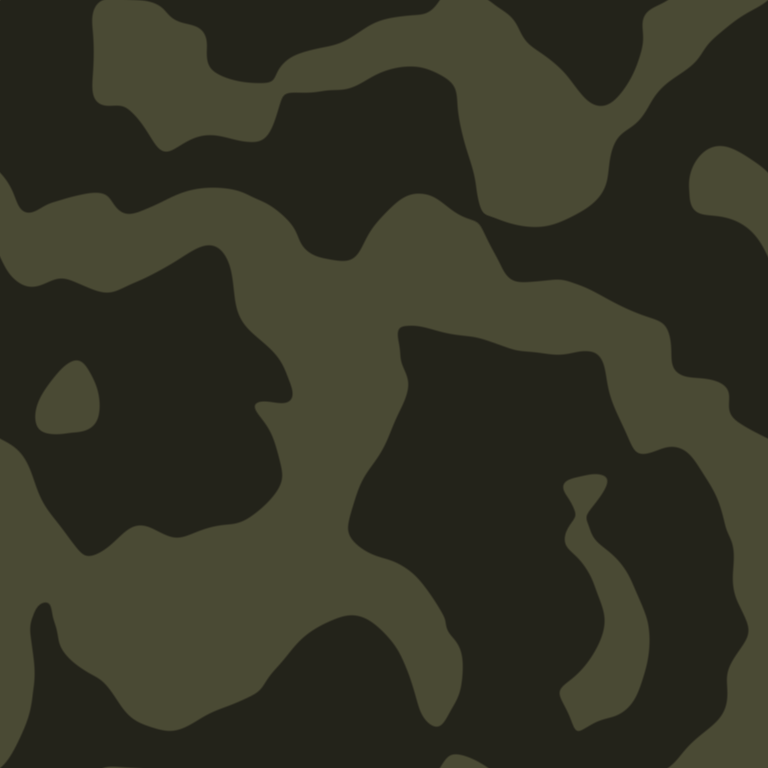
Reproduce this pattern procedurally as a Shadertoy shader.

```glsl
// Two-tone camouflage: smooth olive patches on a near-black olive ground.
// Two octaves of periodic gradient noise, bent by a domain warp, are cut at one
// level; the field is divided by its slope so every outline is equally crisp.

const vec3 GROUND_COLOR = vec3(0.138, 0.136, 0.102);
const vec3 PATCH_COLOR  = vec3(0.290, 0.290, 0.203);

const float PATCH_CELLS  = 5.0;    // noise cells across the canvas
const float LOBE_CELLS   = 9.0;
const float WARP_CELLS   = 7.0;
const float LOBE_AMOUNT  = 0.42;
const float WARP_AMOUNT  = 0.055;
const float PATCH_LEVEL  = 0.05;   // higher means less olive
const float EDGE_SOFTNESS = 0.0017; // half width, in canvas units

float hash(vec3 p) {
    p = fract(p * 0.1031);
    p += dot(p, p.zyx + 31.32);
    return fract((p.x + p.y) * p.z);
}

// Unit gradient of a lattice point, repeating every `period` cells
vec2 latticeGradient(vec2 cell, float period, float seed) {
    vec2 wrapped = floor(mod(cell + 0.5, period));
    float angle = 6.28319 * hash(vec3(wrapped + 17.0, seed));
    return vec2(cos(angle), sin(angle));
}

// Gradient noise with a mean of zero over one period
float gradientNoise(vec2 p, float period, float seed) {
    vec2 cell = floor(p);
    vec2 f = p - cell;
    vec2 blend = f * f * f * (f * (f * 6.0 - 15.0) + 10.0);
    vec2 right = vec2(1.0, 0.0);
    vec2 up = vec2(0.0, 1.0);
    float a = dot(latticeGradient(cell, period, seed), f);
    float b = dot(latticeGradient(cell + right, period, seed), f - right);
    float c = dot(latticeGradient(cell + up, period, seed), f - up);
    float d = dot(latticeGradient(cell + 1.0, period, seed), f - 1.0);
    return mix(mix(a, b, blend.x), mix(c, d, blend.x), blend.y);
}

// Bends straight runs into lobes and necks
vec2 warp(vec2 p, float cells, float amount) {
    vec2 q = p * cells;
    return p + amount * vec2(gradientNoise(q + 0.31, cells, 43.0),
                             gradientNoise(q + 0.67, cells, 71.0));
}

float camouflageField(vec2 p) {
    vec2 q = warp(p, WARP_CELLS, WARP_AMOUNT);
    float patches = gradientNoise(q * PATCH_CELLS + 0.37, PATCH_CELLS, 13.0);
    float lobes = gradientNoise(q * LOBE_CELLS + 0.23, LOBE_CELLS, 29.0);
    return patches + LOBE_AMOUNT * lobes;
}

void mainImage(out vec4 fragColor, in vec2 fragCoord) {
    float pixel = 1.0 / iResolution.y;
    float height = camouflageField(fragCoord * pixel) - PATCH_LEVEL;

    // Approximate signed distance to the outline, in canvas units
    float slope = length(vec2(dFdx(height), dFdy(height))) / pixel;
    float distanceToEdge = height / max(slope, 0.001);

    float softness = max(EDGE_SOFTNESS, 0.7 * pixel);
    float patchMask = smoothstep(-softness, softness, distanceToEdge);
    fragColor = vec4(mix(GROUND_COLOR, PATCH_COLOR, patchMask), 1.0);
}
```
